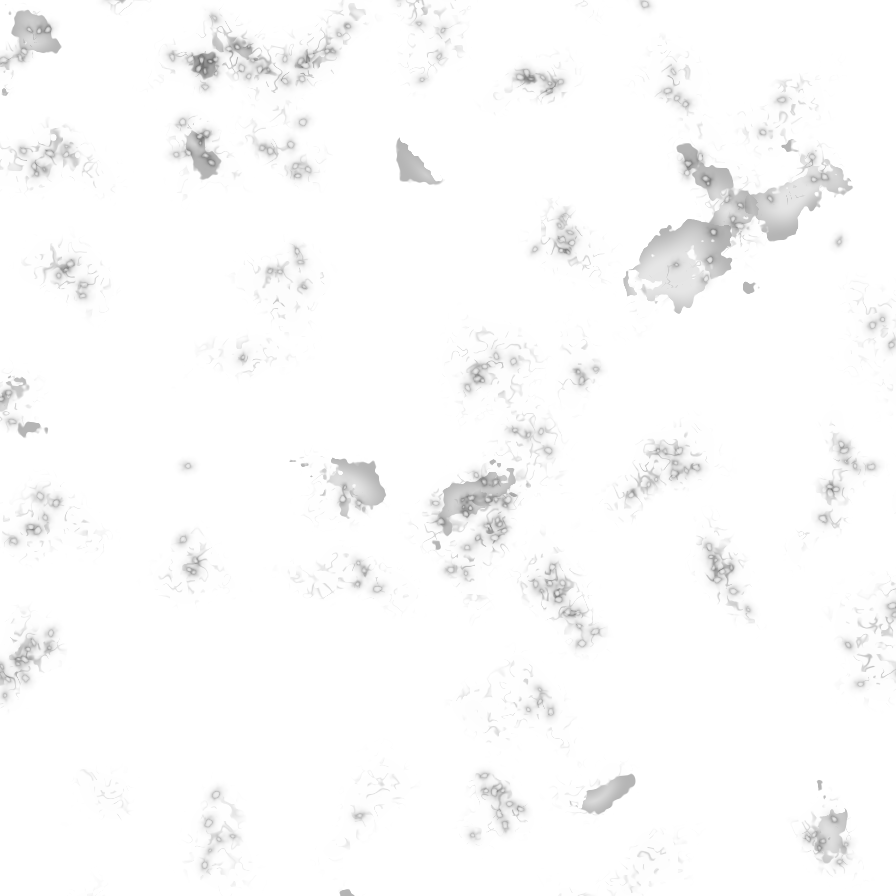
This texture map is drawn by a WebGL 1 fragment shader. Its source:

```glsl
precision highp float;
// Scattered grey wear on white: ragged patches, fine flecks and haloed pebbles.
uniform vec2 u_resolution;

const float CLUSTER_GRID = 7.0;    // clusters across the canvas
const float CLUSTER_SHARE = 0.92;  // part of the cells that hold a cluster
const float PATCH_SHARE = 0.36;    // part of the cells that hold a patch
const float PATCH_EDGE_INK = 0.29;
const float PATCH_CORE_INK = 0.09;
const float PEBBLE_GRID = 84.0;
const float PEBBLE_SHARE = 1.05;
const float PEBBLE_RADIUS = 0.0036;
const float RIM_INK = 0.21;
const float GLOW_INK = 0.035;
const float FLECK_SCALE = 135.0;
const float FLECK_WIDTH = 0.13;
const float FLECK_INK = 0.25;
const float TAU = 6.2831853;

float hash(vec2 p) {
  vec3 q = fract(p.xyx * vec3(0.1031, 0.1030, 0.0973));
  q += dot(q, q.yzx + 33.33);
  return fract((q.x + q.y) * q.z);
}

vec2 hash2(vec2 p) {
  return vec2(hash(p + 17.3), hash(p + 71.9));
}

float noise(vec2 p) {
  vec2 i = floor(p), f = fract(p);
  f = f * f * (3.0 - 2.0 * f);
  return mix(mix(hash(i), hash(i + vec2(1.0, 0.0)), f.x),
             mix(hash(i + vec2(0.0, 1.0)), hash(i + vec2(1.0)), f.x), f.y);
}

vec2 rotate(vec2 p, float angle) {
  float c = cos(angle), s = sin(angle);
  return vec2(c * p.x + s * p.y, c * p.y - s * p.x);
}

// Layered sines that bend the clusters
vec2 bend(vec2 p) {
  return p + 0.012 * sin(p.yx * 37.0 + vec2(0.4, 2.1))
           + 0.007 * sin(p.yx * 83.0 + p * 29.0);
}

// Offset from a cluster centre, turned along its own axis
vec2 clusterOffset(vec2 p, vec2 cell) {
  vec2 centre = (cell + 0.1 + 0.8 * hash2(cell)) / CLUSTER_GRID;
  return rotate(p - centre, TAU * hash(cell + 5.7));
}

// Strength of the wear, 0 to 1
float wear(vec2 p) {
  p = bend(p);
  vec2 base = floor(p * CLUSTER_GRID);
  float field = 0.0;
  for (int y = -1; y <= 1; y++) for (int x = -1; x <= 1; x++) {
    vec2 cell = base + vec2(x, y);
    vec2 radii = vec2(0.03 + 0.028 * hash(cell + 3.1), 0.015 + 0.015 * hash(cell + 8.3));
    vec2 q = clusterOffset(p, cell) / radii;
    float strength = step(hash(cell + 41.0), CLUSTER_SHARE) * (0.3 + 0.7 * hash(cell + 23.0));
    field = max(field, strength * exp(-dot(q, q)));
  }
  return field;
}

// Ragged patches, dark at the edge, pale inside and torn at one end
float patchInk(vec2 p, float pixel) {
  float rough = 1.7 * (noise(p * 31.0) - 0.5) + 0.75 * (noise(p * 78.0) - 0.5)
              + 0.4 * (noise(p * 190.0) - 0.5);
  float grit = 0.6 * noise(p * 95.0 + 4.0) + 0.4 * noise(p * 210.0);
  vec2 bent = bend(p);
  vec2 base = floor(bent * CLUSTER_GRID);
  float ink = 0.0;
  for (int y = -1; y <= 1; y++) for (int x = -1; x <= 1; x++) {
    vec2 cell = base + vec2(x, y);
    float trend = smoothstep(0.6, 1.7, (cell.x + cell.y) / CLUSTER_GRID);
    float size = 0.011 + (0.013 + 0.016 * trend) * hash(cell + 61.0);
    vec2 q = clusterOffset(bent, cell) / (size * vec2(1.7, 1.0));
    float reach = length(q);
    float cover = smoothstep(-pixel, pixel, (1.0 - reach - rough) * size * 0.7);
    float torn = 0.62 * smoothstep(-0.1, 1.0, q.x);
    cover *= smoothstep(-0.04, 0.04, 0.95 - torn - grit);
    float core = smoothstep(0.0, 0.034, (1.5 - reach) * size);
    float tone = mix(PATCH_EDGE_INK, PATCH_CORE_INK, core);
    ink = max(ink, step(hash(cell + 97.0), PATCH_SHARE) * cover * tone);
  }
  return ink;
}

// Broken slivers along the contours of a warped noise
float fleckInk(vec2 p, float field, float pixel) {
  float amount = sqrt(field);
  vec2 q = rotate(p, 0.6) * FLECK_SCALE;
  q += 1.4 * vec2(noise(q * 0.7 + 31.0), noise(q * 0.7 + 57.0));
  float band = abs(noise(q) - 0.5) - FLECK_WIDTH * amount;
  float soft = pixel * FLECK_SCALE * 0.7;
  float broken = smoothstep(0.44, 0.58, noise(p * 150.0 + 9.0) + 0.2 * (amount - 0.5));
  float tone = 0.45 + 0.9 * noise(p * 64.0 + 77.0);
  return FLECK_INK * amount * tone * broken * (1.0 - smoothstep(-soft, soft, band))
       * smoothstep(0.1, 0.4, amount);
}

// Small oval pebbles: x is the dark halo, y the bright core
vec2 pebbles(vec2 p, float pixel) {
  vec2 base = floor(p * PEBBLE_GRID);
  vec2 result = vec2(0.0);
  for (int y = -1; y <= 1; y++) for (int x = -1; x <= 1; x++) {
    vec2 cell = base + vec2(x, y);
    vec2 centre = (cell + 0.1 + 0.8 * hash2(cell + 200.0)) / PEBBLE_GRID;
    float chance = PEBBLE_SHARE * pow(wear(centre), 1.8);
    float present = step(hash(cell + 300.0), chance);
    vec2 q = rotate(p - centre, TAU * hash(cell + 400.0)) * vec2(0.85, 1.15);
    float d = length(q) - PEBBLE_RADIUS * (0.5 + 0.6 * hash(cell + 500.0))
            + 0.0024 * (noise(p * 280.0) - 0.5);
    float halo = RIM_INK * exp(-abs(d) / 0.0021) + GLOW_INK * exp(-max(d, 0.0) / 0.006);
    halo *= 1.0 - smoothstep(0.007, 0.012, d);
    float core = 1.0 - smoothstep(-0.0018 - pixel, 0.0, d);
    result = vec2(result.x + present * halo, max(result.y, present * core));
  }
  return result;
}

void main() {
  float side = min(u_resolution.x, u_resolution.y);
  vec2 p = gl_FragCoord.xy / side;
  float pixel = 1.0 / side;
  float field = wear(p);
  vec2 pebble = pebbles(p, pixel);
  float ink = max(patchInk(p, pixel), fleckInk(p, field, pixel)) + 0.02 * field;
  ink += min(pebble.x, 0.36) * (1.0 - ink);
  ink = mix(ink, 0.07, 0.7 * pebble.y);
  gl_FragColor = vec4(vec3(1.0 - ink), 1.0);
}
```
